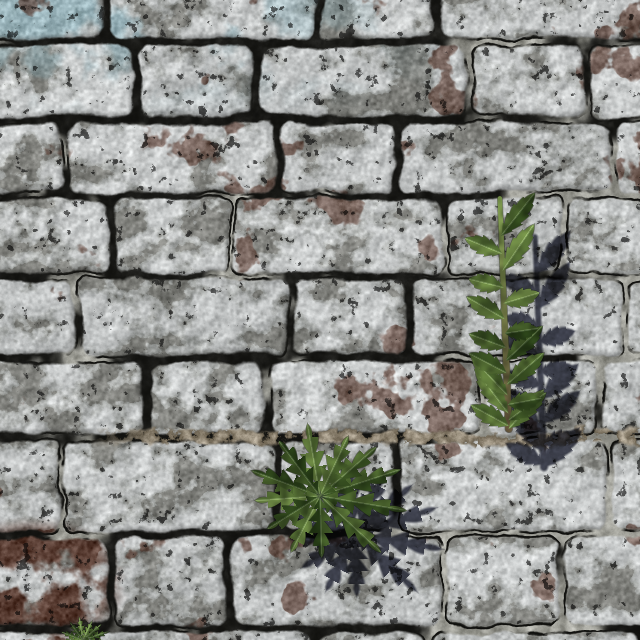
Write a Shadertoy shader that draws this texture.

```glsl
// Weathered whitewashed brick wall with alternating long and short bricks and two weeds.
// Rows are rounded boxes with noisy edges; layered noise gives peeling paint, grain and
// mortar, while looped leaf shapes form the plants and their cast shadows.

const float PERIOD = 0.52, LONG_BRICK = 0.335;
const vec3 PALE = vec3(0.77, 0.78, 0.78), WORN = vec3(0.63, 0.64, 0.63);
const vec3 BARE = vec3(0.46, 0.46, 0.44), GAP = vec3(0.06, 0.06, 0.05);
const vec3 MORTAR = vec3(0.62, 0.62, 0.59), SOIL = vec3(0.47, 0.43, 0.36);
const vec3 RUST = vec3(0.36, 0.25, 0.21), BLUE = vec3(0.55, 0.69, 0.73);
const vec3 LEAF_DARK = vec3(0.14, 0.22, 0.08), LEAF_LIGHT = vec3(0.43, 0.53, 0.27);

// Row tops measured downwards, and where a long brick starts in each row
const float EDGE[10] = float[](-0.055, 0.066, 0.188, 0.305, 0.431, 0.559, 0.685, 0.835, 0.983, 1.12);
const float START[9] = float[](0.163, 0.397, 0.102, 0.361, 0.121, 0.417, 0.098, 0.358, 0.15);

float hash(vec2 p) {
    vec3 q = fract(p.xyx * vec3(0.1031, 0.1030, 0.0973));
    q += dot(q, q.yzx + 33.33);
    return fract((q.x + q.y) * q.z);
}

float noise(vec2 p) {
    vec2 i = floor(p), f = fract(p);
    f = f * f * (3.0 - 2.0 * f);
    return mix(mix(hash(i), hash(i + vec2(1, 0)), f.x),
               mix(hash(i + vec2(0, 1)), hash(i + vec2(1, 1)), f.x), f.y);
}

float fbm(vec2 p) {
    float sum = 0.0, amp = 0.5;
    for (int i = 0; i < 5; i++) {
        sum += amp * noise(p);
        p = mat2(1.6, 1.2, -1.2, 1.6) * p + 7.3;
        amp *= 0.5;
    }
    return sum / 0.97;
}

float roundBox(vec2 p, vec2 halfSize, float radius) {
    vec2 q = abs(p) - halfSize + radius;
    return length(max(q, 0.0)) + min(max(q.x, q.y), 0.0) - radius;
}

// Signed distance to the brick at p; also gives its id and position from -1 to 1
float brick(vec2 p, out vec2 id, out vec2 local) {
    int row = 0;
    for (int i = 1; i < 9; i++) if (p.y > EDGE[i]) row = i;
    float u = p.x - START[row], k = floor(u / PERIOD);
    u -= k * PERIOD;
    float isShort = step(LONG_BRICK, u);
    float width = mix(LONG_BRICK, PERIOD - LONG_BRICK, isShort);
    vec2 halfSize = 0.5 * vec2(width, EDGE[row + 1] - EDGE[row]);
    vec2 c = vec2(u - isShort * LONG_BRICK, p.y - EDGE[row]) - halfSize;
    id = vec2(2.0 * k + isShort, float(row));
    local = c / halfSize;
    return roundBox(c, halfSize - 0.005 - 0.003 * hash(id + 20.0), 0.014);
}

vec3 wall(vec2 p, float aa) {
    vec2 id, local;
    vec2 warp = vec2(fbm(p * 24.0), fbm(p * 24.0 + 40.0)) - 0.5;
    float d = brick(p + 0.018 * warp, id, local);

    // Flaking paint with relief lit from the upper left
    float patches = fbm(p * vec2(17.0, 24.0) + 5.0 * hash(id + 50.0));
    float fine = fbm(p * 75.0 + 9.0);
    float relief = fbm(p * 42.0) - fbm((p - 0.004) * 42.0);
    vec3 col = mix(PALE, WORN, smoothstep(0.42, 0.60, patches + 0.4 * (fine - 0.5)));
    col = mix(col, BARE, 0.8 * smoothstep(0.58, 0.64, patches + 0.35 * (fine - 0.5)));
    col = mix(col, BLUE, 0.7 * smoothstep(0.46, 0.6, fbm(p * 11.0 + 70.0))
        * (1.0 - smoothstep(0.03, 0.2, p.y)) * (1.0 - smoothstep(0.2, 0.8, p.x)));
    float corner = 1.0 - smoothstep(0.10, 0.16, length((p - vec2(0.05, 0.91)) * vec2(1.0, 1.5)));
    float rust = corner * smoothstep(0.36, 0.52, fbm(p * 20.0 + 3.0))
        + 0.7 * smoothstep(0.70, 0.74, fbm(p * 13.0 + 90.0));
    col = mix(col, RUST, clamp(rust, 0.0, 1.0));
    col += 0.5 * relief + 0.14 * (noise(p * 210.0) - 0.5) + 0.05 * (hash(id + 50.0) - 0.5);
    col *= 1.0 - 0.3 * smoothstep(-0.010, 0.002, d) * smoothstep(-0.6, 0.9, local.x + local.y);
    col *= 1.0 - 0.6 * smoothstep(0.68, 0.76, fine);

    // Open dark joints, partly filled with cracked mortar towards the right
    float fill = fbm(p * 8.0 + 30.0) + 0.25 * smoothstep(0.58, 0.75, p.x) * smoothstep(0.2, 0.4, p.y);
    fill = smoothstep(0.55, 0.68, fill);
    float crack = (1.0 - smoothstep(0.001, 0.003, abs(d - 0.002))) * smoothstep(0.4, 0.55, patches);
    vec3 filled = mix(MORTAR + 0.5 * (fine - 0.5), GAP, crack);
    vec3 joint = mix(GAP + 0.12 * fine * fine, filled, fill);
    col = mix(col, joint, smoothstep(-0.001 - aa, 0.001 + aa, d));

    // Crumbling soil on the ledge
    float ledge = 1.0 - smoothstep(0.007, 0.014, abs(p.y - 0.684 + 0.03 * warp.x));
    ledge *= smoothstep(0.12, 0.25, p.x) * smoothstep(0.36, 0.48, fine);
    return mix(col, SOIL + 0.9 * (fine - 0.5), ledge);
}

// Lays one leaf over the plant (colour, coverage)
void addLeaf(inout vec4 plant, vec2 p, float angle, vec2 size, float teeth, float shade, float aa) {
    float c = cos(angle), s = sin(angle);
    vec2 q = vec2(c * p.x + s * p.y, c * p.y - s * p.x);
    float t = q.x / size.x;
    float saw = mix(1.0, 0.35 + 0.9 * fract(t * 5.0), teeth);
    float d = abs(q.y) - size.y * 4.0 * t * (1.0 - t) * saw;
    vec3 col = mix(LEAF_DARK, LEAF_LIGHT, 0.65 * shade + 0.3 * step(0.0, q.y));
    col += 0.12 * (1.0 - smoothstep(0.0005, 0.002, abs(q.y)));
    plant = mix(plant, vec4(col, 1.0), 1.0 - smoothstep(-aa, aa, d));
}

void addRosette(inout vec4 plant, vec2 p, float radius, float aa) {
    for (int i = 0; i < 12; i++) {
        float n = float(i), r = hash(vec2(n, 4.0));
        vec2 size = radius * vec2(0.75 + 0.4 * r, 0.13);
        addLeaf(plant, p, n * 2.618 + 0.4 * r, size, 1.0, hash(vec2(n, 8.0)), aa);
    }
}

void addTallWeed(inout vec4 plant, vec2 p, vec2 root, vec2 tip, float aa) {
    vec2 axis = tip - root;
    float t = clamp(dot(p - root, axis) / dot(axis, axis), 0.0, 1.0);
    float stem = length(p - root - axis * t) - mix(0.006, 0.004, t);
    vec3 stemColor = mix(vec3(0.34, 0.29, 0.20), LEAF_LIGHT, t);
    plant = mix(plant, vec4(stemColor, 1.0), 1.0 - smoothstep(-aa, aa, stem));
    for (int i = 0; i < 17; i++) {
        float n = float(i), r = hash(vec2(n, 15.0));
        vec2 base = root + axis * pow(n / 18.0, 1.5);
        float lean = 0.1 + 0.9 * r;
        float angle = mod(n, 2.0) < 0.5 ? lean : 3.1416 - lean;
        addLeaf(plant, p - base, angle, vec2(0.05 + 0.04 * r, 0.015), 0.3, hash(vec2(n, 2.0)), aa);
    }
}

vec4 weeds(vec2 p, float aa) {
    vec4 plant = vec4(0.0);
    addTallWeed(plant, p, vec2(0.795, 0.33), vec2(0.781, 0.69), aa);
    addRosette(plant, p - vec2(0.50, 0.225), 0.125, aa);
    addRosette(plant, p - vec2(0.13, 0.0), 0.04, aa);
    return plant;
}

void mainImage(out vec4 fragColor, in vec2 fragCoord) {
    vec2 uv = fragCoord / iResolution.xy;
    float aa = 1.0 / iResolution.y;
    vec3 col = wall(vec2(uv.x, 1.0 - uv.y), aa);
    float shadow = weeds(uv - vec2(0.055, -0.06), 0.003).a;
    col *= mix(vec3(1.0), vec3(0.30, 0.31, 0.37), shadow);
    vec4 plant = weeds(uv, aa);
    plant.rgb *= 0.75 + 0.5 * noise(uv * 90.0);
    col = mix(col, plant.rgb, plant.a);
    fragColor = vec4(clamp(col, 0.0, 1.0), 1.0);
}
```
